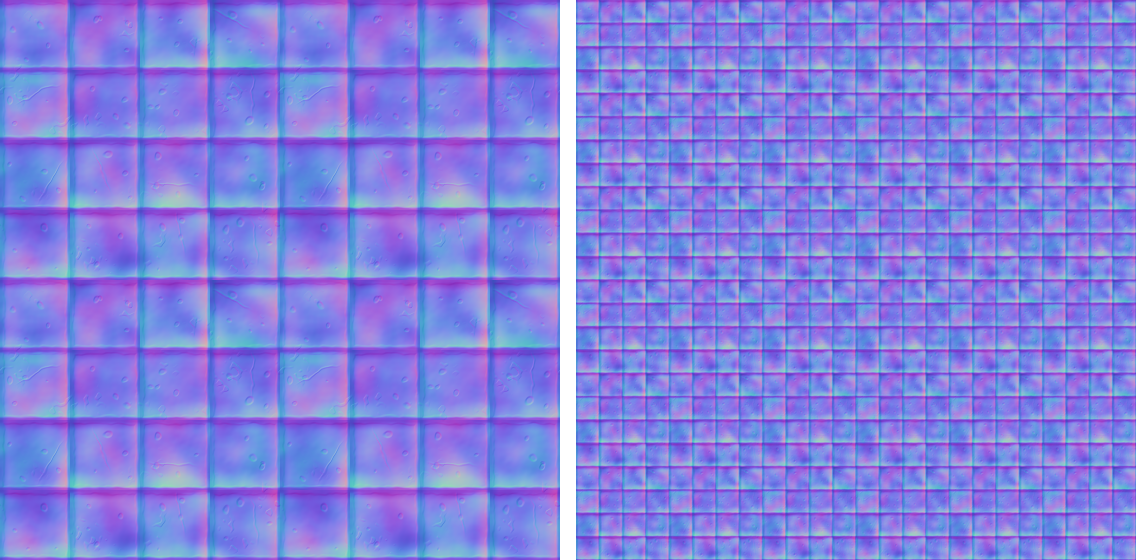
Left, the tile; right, the same tile 3 across and 3 down.
This texture map is drawn by a WebGL 2 fragment shader. Its source:

```glsl
#version 300 es
precision highp float;

uniform vec2 u_resolution;
out vec4 fragColor;

vec3 hash(vec3 p) {
  p = fract(p * vec3(0.1031, 0.1030, 0.0973));
  p += dot(p, p.yxz + 33.33);
  return fract((p.xxy + p.yxx) * p.zyx);
}

vec2 corner(vec2 cell, vec2 d, float period, float salt) {
  vec2 c = mod(cell, period);
  vec2 a = hash(vec3(c, salt)).xy * 2.0 - 1.0;
  vec2 b = hash(vec3(c, salt + 0.5)).xy * 2.0 - 1.0;
  return vec2(dot(a, d), dot(b, d));
}

// Two channels of gradient noise that wrap after a whole number of cells
vec2 noise(vec2 p, float period, float salt) {
  vec2 i = floor(p), f = fract(p), e = vec2(1.0, 0.0);
  vec2 w = f * f * f * (f * (f * 6.0 - 15.0) + 10.0);
  vec2 low = mix(corner(i, f, period, salt), corner(i + e, f - e, period, salt), w.x);
  vec2 high = mix(corner(i + e.yx, f - e.yx, period, salt),
                  corner(i + 1.0, f - 1.0, period, salt), w.x);
  return mix(low, high, w.y);
}

// Fine relief: grain, ragged ledge, scuffs, pits and cracks
float relief(vec2 p) {
  vec2 tile = mod(floor(p), 4.0), f = fract(p);
  vec2 coarse = noise(p * 4.0, 16.0, 1.0);
  vec2 fine = noise(p * 11.0, 44.0, 2.0);
  float h = 0.004 * coarse.x + 0.0018 * fine.x;

  vec2 q = min(f, 1.0 - f);
  float edge = min(q.x, q.y);
  float ragged = edge + 0.03 * coarse.y + 0.025 * fine.y;
  h += 0.004 * smoothstep(0.04, 0.075, ragged);

  float scuffed = smoothstep(0.12, 0.35, noise(p * 2.0, 8.0, 5.0).x);
  h -= 0.004 * scuffed * smoothstep(0.1, 0.3, fine.x + 0.3 * coarse.x);

  for (int k = 0; k < 4; k++) {
    vec3 r = hash(vec3(tile, 11.0 + float(k)));
    vec2 d = f - mix(vec2(0.14), vec2(0.86), r.xy);
    float turn = 6.28 * fract(r.x * 7.0 + r.y * 3.0);
    d = mat2(cos(turn), -sin(turn), sin(turn), cos(turn)) * d;
    float size = 0.018 + 0.04 * r.z * r.z;
    float dist = length(d * vec2(0.85, 1.15)) + 0.03 * fine.x + 0.02 * coarse.y;
    h += (0.002 + 0.11 * size) * (1.0 - smoothstep(size * 0.5, size + 0.015, dist));
  }

  // Some tiles carry a wandering crack
  vec3 c = hash(vec3(tile, 30.0));
  float angle = 6.28 * hash(vec3(tile, 31.0)).x;
  vec2 dir = vec2(cos(angle), sin(angle));
  vec2 d = f - mix(vec2(0.25), vec2(0.75), c.xy);
  float across = abs(dot(d, vec2(-dir.y, dir.x)) + 0.08 * coarse.x + 0.02 * fine.y);
  float span = 1.0 - smoothstep(0.15, 0.4, abs(dot(d, dir)));
  float crack = (1.0 - smoothstep(0.0, 0.02, across)) * span;
  h -= 0.0035 * crack * step(0.55, c.z) * smoothstep(0.02, 0.06, edge);
  return h;
}

void main() {
  vec2 p = gl_FragCoord.xy / u_resolution * 8.0;
  vec2 tile = mod(floor(p), 4.0), f = fract(p);
  float id = tile.x + 4.0 * tile.y;
  vec3 s = hash(vec3(tile, 40.0));

  // Broad dents, different on each tile
  vec2 slope = 0.7 * noise(f * 1.6 + s.zx, 16.0, 50.0 + id);
  slope += 0.28 * noise(f * 3.3 + s.yz, 16.0, 80.0 + id);
  slope += 0.16 * (hash(vec3(tile, 41.0)).xy - 0.5);

  // Rounded edges of uneven strength
  float patchy = 1.0 + 0.9 * noise(p * 1.5, 6.0, 3.0).x;
  slope.x += (0.1 + 0.38 * s.x) * patchy * smoothstep(0.76, 0.96, f.x);
  slope.x -= 0.36 * patchy * (1.0 - smoothstep(0.02, 0.14, f.x));
  slope.y += 0.42 * patchy * smoothstep(0.83, 0.98, f.y);
  slope.y -= (0.15 + 0.32 * s.y) * patchy * (1.0 - smoothstep(0.04, 0.3, f.y));

  // Seams lean left and up
  vec2 q = min(f, 1.0 - f) + 0.02 * noise(p * 5.0, 20.0, 4.0);
  vec2 seam = 1.0 - smoothstep(0.012, 0.058, q);
  slope = mix(slope, vec2(-0.46, 0.54), 0.85 * seam);

  vec2 e = vec2(0.009, 0.0);
  vec2 rise = vec2(relief(p + e.xy) - relief(p - e.xy), relief(p + e.yx) - relief(p - e.yx));
  slope -= rise / (2.0 * e.x);

  // Encode the tilt, with green pointing down
  vec2 n = slope / sqrt(1.0 + dot(slope, slope));
  fragColor = vec4(0.505 + 0.5 * n.x, 0.51 - 0.5 * n.y, 0.915 - 0.4 * dot(n, n), 1.0);
}
```
